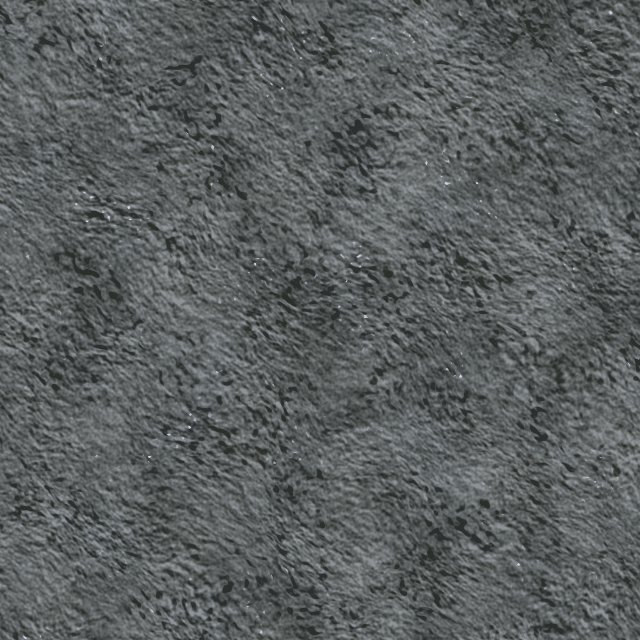
Give the GLSL for this texture, as a WebGL 1 fragment shader.

```glsl
precision highp float;

uniform vec2 u_resolution;

vec2 gradientAt(vec2 cell) {
  vec3 h = fract(cell.xyx * vec3(0.1031, 0.1030, 0.0973));
  h += dot(h, h.yzx + 33.33);
  float angle = 6.2832 * fract((h.x + h.y) * h.z);
  return vec2(cos(angle), sin(angle));
}

// Gradient noise, roughly -0.7 to 0.7
float noise(vec2 p) {
  vec2 i = floor(p);
  vec2 f = p - i;
  vec2 u = f * f * f * (f * (f * 6.0 - 15.0) + 10.0);
  float a = dot(gradientAt(i), f);
  float b = dot(gradientAt(i + vec2(1.0, 0.0)), f - vec2(1.0, 0.0));
  float c = dot(gradientAt(i + vec2(0.0, 1.0)), f - vec2(0.0, 1.0));
  float d = dot(gradientAt(i + vec2(1.0, 1.0)), f - vec2(1.0, 1.0));
  return mix(mix(a, b, u.x), mix(c, d, u.x), u.y);
}

float fbm(vec2 p, float gain) {
  float sum = 0.0;
  float amplitude = 1.0;
  for (int i = 0; i < 4; i++) {
    sum += amplitude * noise(p);
    p = mat2(1.6, 1.2, -1.2, 1.6) * p + 17.3;
    amplitude *= gain;
  }
  return sum;
}

// Bends the grain so that its direction wanders
vec2 warp(vec2 p) {
  vec2 broad = vec2(noise(p * 6.0 + 3.1), noise(p * 6.0 + 41.7));
  vec2 local = vec2(noise(p * 26.0 + 9.4), noise(p * 26.0 + 63.2));
  return p + 0.025 * broad + 0.005 * local;
}

// Coordinates stretched along the falling diagonal
vec2 grainSpace(vec2 p) {
  return vec2(dot(p, vec2(0.8, -0.6)) * 0.68, dot(p, vec2(0.6, 0.8)));
}

// Rough surface: the octaves keep the same grain direction
float height(vec2 p) {
  vec2 g = grainSpace(p);
  return 0.8 * noise(g * 62.0)
       + 0.70 * noise(g * 109.0 + 21.0)
       + 0.42 * noise(g * 190.0 + 57.0);
}

void main() {
  vec2 uv = gl_FragCoord.xy / min(u_resolution.x, u_resolution.y);
  vec2 p = warp(uv);
  vec2 grain = grainSpace(p);

  // Cloudy stains and side-lit relief
  float stain = fbm(uv * 5.5 + 8.0, 0.85);
  float roughness = 1.0 + 0.8 * noise(uv * 9.0 + 30.0);
  float relief = height(p) - height(p + vec2(0.0014, 0.0036));
  float grit = noise(uv * 205.0 + 5.0);
  float tone = 0.57 + 0.32 * stain + 0.86 * roughness * relief + 0.34 * grit;

  // Small dark pits gathered in clusters, their rims broken by grit
  float pitZone = smoothstep(-0.35, 0.45, fbm(uv * 8.0 + 71.0, 0.7));
  float pitShape = noise(grain * 108.0 + 90.0) + 0.5 * noise(grain * 63.0 + 14.0);
  float pits = smoothstep(0.06, 0.42, pitShape + 0.15 * grit);
  tone -= 0.75 * pits * pitZone;

  vec3 rock = mix(vec3(0.195, 0.21, 0.20), vec3(0.50, 0.52, 0.53),
                  clamp(tone, -0.08, 1.18));
  rock += vec3(0.008, 0.002, -0.008) * noise(uv * 8.0 + 120.0);

  // Sparse pale mineral flecks, mostly on raised spots
  float fleckZone = smoothstep(0.10, 0.60, fbm(uv * 8.0 + 150.0, 0.65));
  float flecks = smoothstep(0.24, 0.46, noise(p * 112.0 + 33.0));
  flecks *= fleckZone * smoothstep(-0.05, 0.25, relief);
  rock = mix(rock, vec3(0.82, 0.83, 0.88), flecks);

  gl_FragColor = vec4(rock, 1.0);
}
```
